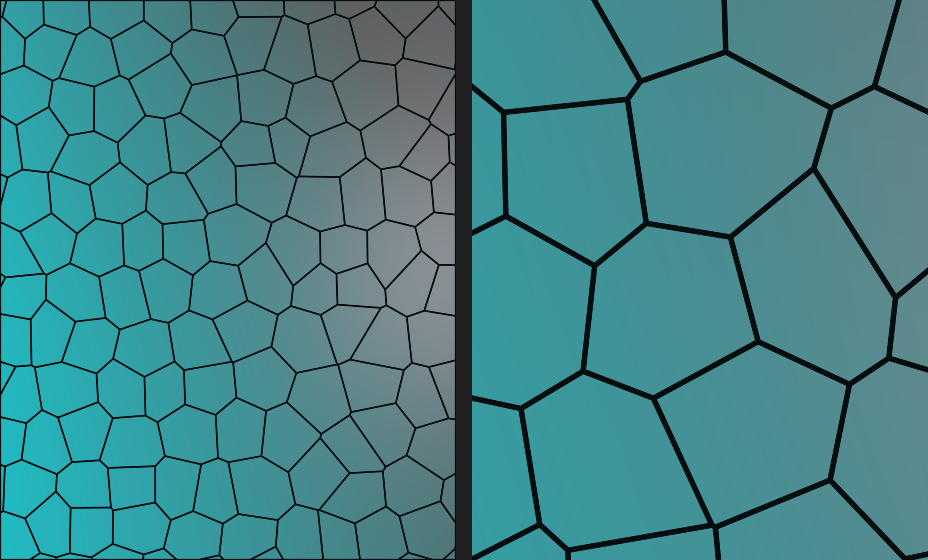
Left: the whole. Right: its middle third, enlarged.
This pattern is drawn by a WebGL 1 fragment shader. Its source:

```glsl
precision highp float;
uniform vec2 u_resolution;

#define ROWS 11.5
#define JITTER 0.62
#define LINE_WIDTH 0.0033
#define FRAME_WIDTH 0.0022
#define TEAL vec3(0.13, 0.73, 0.76)
#define GRAY vec3(0.36, 0.365, 0.365)
#define GLOW vec3(0.62, 0.63, 0.66)
#define INK vec3(0.02, 0.05, 0.06)
#define GLOW_CENTER vec2(0.99, 0.52)
#define GLOW_SIZE vec2(0.25, 0.22)
#define GLOW_STRENGTH 0.7

vec2 hash2(vec2 p) {
  vec2 q = vec2(dot(p, vec2(127.1, 311.7)), dot(p, vec2(269.5, 183.3)));
  return fract(sin(q) * 43758.5453);
}

// Jittered seed on a lattice whose odd rows are shifted by half a cell
vec2 seedPoint(vec2 cell) {
  float rowShift = 0.5 * mod(cell.y, 2.0);
  return cell + vec2(rowShift, 0.5) + JITTER * (hash2(cell) - 0.5);
}

// Distance to the nearest Voronoi border, in lattice units
float borderDistance(vec2 p) {
  vec2 base = floor(p);
  vec2 nearest = vec2(0.0);
  float best = 100.0;
  for (int j = -2; j <= 2; j++) {
    for (int i = -2; i <= 2; i++) {
      vec2 toSeed = seedPoint(base + vec2(float(i), float(j))) - p;
      float d = dot(toSeed, toSeed);
      if (d < best) {
        best = d;
        nearest = toSeed;
      }
    }
  }
  float border = 100.0;
  for (int j = -2; j <= 2; j++) {
    for (int i = -2; i <= 2; i++) {
      vec2 toSeed = seedPoint(base + vec2(float(i), float(j))) - p;
      vec2 gap = toSeed - nearest;
      if (dot(gap, gap) > 0.0001) {
        border = min(border, dot(0.5 * (toSeed + nearest), normalize(gap)));
      }
    }
  }
  return border;
}

// Teal to gray sweep with a soft pale glow
vec3 background(vec2 uv) {
  float sweep = 0.75 * uv.x + 0.28 * uv.y * uv.y + 0.2 * uv.x * uv.y;
  vec3 color = mix(TEAL, GRAY, clamp(sweep, 0.0, 1.0));
  vec2 offset = (uv - GLOW_CENTER) / GLOW_SIZE;
  return mix(color, GLOW, GLOW_STRENGTH * exp(-0.5 * dot(offset, offset)));
}

// Antialiased coverage of a stroke of given half width
float stroke(float dist, float halfWidth, float pixel) {
  return 1.0 - smoothstep(halfWidth - 0.5 * pixel, halfWidth + 0.5 * pixel, dist);
}

void main() {
  vec2 uv = gl_FragCoord.xy / u_resolution;
  vec2 p = gl_FragCoord.xy / u_resolution.y;
  float pixel = 1.0 / u_resolution.y;

  // Cell borders
  float lines = stroke(borderDistance(p * ROWS + 20.0) / ROWS, 0.5 * LINE_WIDTH, pixel);

  // Thin frame at the canvas edge
  vec2 toEdge = min(p, u_resolution / u_resolution.y - p);
  float frame = stroke(min(toEdge.x, toEdge.y), FRAME_WIDTH, pixel);

  gl_FragColor = vec4(mix(background(uv), INK, max(lines, frame)), 1.0);
}
```
